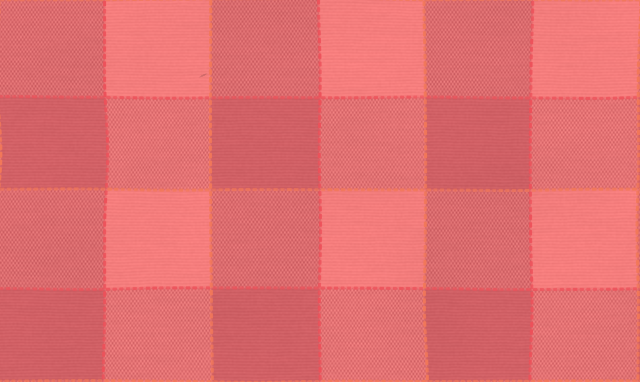
This texture is drawn by a WebGL 1 fragment shader. Its source:

```glsl
precision highp float;
// Woven gingham: three by two repeats of light and dark coral bands that cross,
// giving plain ribbed squares and dotted mixed squares. Red and orange running
// stitches follow the band edges, which sway a little through smooth noise.

uniform vec2 u_resolution;

float hash(vec2 p) {
  vec3 q = fract(vec3(p.xyx) * 0.1031);
  q += dot(q, q.yzx + 33.33);
  return fract((q.x + q.y) * q.z);
}

float noise(vec2 p) {
  vec2 i = floor(p), f = fract(p);
  f = f * f * (3.0 - 2.0 * f);
  return mix(mix(hash(i), hash(i + vec2(1.0, 0.0)), f.x),
             mix(hash(i + vec2(0.0, 1.0)), hash(i + 1.0), f.x), f.y);
}

// Coverage of a row of rounded stitches; lengths are in canvas heights.
float stitches(float across, float count, float pitch, float seed, float px) {
  float wear = hash(vec2(floor(count), seed));
  float along = (fract(count) - 0.5) * pitch;
  vec2 halfSize = vec2(0.0040, pitch * (0.31 + 0.07 * wear));
  vec2 d = abs(vec2(across, along)) - halfSize + 0.003;
  float dist = length(max(d, 0.0)) + min(max(d.x, d.y), 0.0) - 0.003;
  float thread = 1.0 - smoothstep(-0.7 * px, 0.7 * px, dist);
  float gap = 0.22 * (1.0 - smoothstep(0.001, 0.005, abs(across)));
  return max(thread * (0.72 + 0.25 * wear), gap);
}

void main() {
  vec2 uv = gl_FragCoord.xy / u_resolution;
  float px = 1.0 / u_resolution.y;
  vec2 cell = vec2(u_resolution.x * px / 3.0, 0.5);
  vec2 p = vec2(uv.x, 1.0 - uv.y) * vec2(3.0, 2.0);

  // Uneven cloth: the bands drift slowly
  vec2 sway = vec2(noise(p * vec2(2.0, 2.5) + 3.0), noise(p * vec2(2.5, 2.0) + 17.0)) - 0.5;
  vec2 t = p + vec2(0.006, 0.005) + sway * vec2(0.022, 0.014);

  // Signed distance into the light bands, columns in x and rows in y
  vec2 offset = fract(t - vec2(0.75, 0.2575) + 0.5) - 0.5;
  vec2 inside = (vec2(0.25, 0.2575) - abs(offset)) * cell;
  vec2 lit = smoothstep(-px, px, inside);

  // Base colour of each crossing
  vec3 darkRow = mix(vec3(0.815, 0.375, 0.395), vec3(0.885, 0.445, 0.450), lit.x);
  vec3 lightRow = mix(vec3(0.855, 0.420, 0.430), vec3(0.958, 0.490, 0.488), lit.x);
  vec3 color = mix(darkRow, lightRow, lit.y);

  // Staggered dots where the bands differ, fine ribs where they agree
  float mixedWeave = abs(lit.x - lit.y);
  vec2 yarn = t + 0.004 * (noise(p * 14.0) - 0.5);
  float dots = cos(6.2832 * 61.0 * yarn.x) * cos(6.2832 * 38.0 * yarn.y);
  float ribs = cos(6.2832 * 62.0 * yarn.y);
  float slub = 0.65 + 0.7 * noise(p * vec2(30.0, 45.0));
  color += vec3(0.052, 0.055, 0.048) * dots * slub * mixedWeave;
  color += vec3(0.013, 0.014, 0.013) * ribs * mix(1.0, 0.4, mixedWeave);

  // Soft shading, streaks along the weft and fibre grain
  color *= 1.0 + 0.022 * (noise(p * 3.0 + 40.0) - 0.5);
  color *= 1.0 + 0.018 * (noise(p * vec2(9.0, 75.0)) - 0.5);
  color += 0.018 * (noise(p * vec2(110.0, 100.0)) - 0.5);

  // Small snag in one light square
  vec2 snag = (p - vec2(0.952, 0.395)) * cell;
  snag.y += 0.45 * snag.x;
  color *= 1.0 - 0.14 * (1.0 - smoothstep(0.5, 1.5, length(snag / vec2(0.009, 0.0025))));

  // Running stitches: red on one edge of each light band, orange on the other
  vec3 red = vec3(0.930, 0.315, 0.350);
  vec3 orange = vec3(0.950, 0.470, 0.345);
  vec2 seam = floor(t * 2.0 + 0.5);
  float weft = stitches(inside.y, t.x * 32.0, cell.x / 32.0, seam.y + 50.0, px);
  float warp = stitches(inside.x, t.y * 25.0, cell.y / 25.0, seam.x, px);
  color = mix(color, mix(orange, red, step(0.0, offset.y)), weft * mix(0.75, 0.9, lit.x));
  color = mix(color, mix(red, orange, step(0.0, offset.x)), warp);

  gl_FragColor = vec4(clamp(color, 0.0, 1.0), 1.0);
}
```
